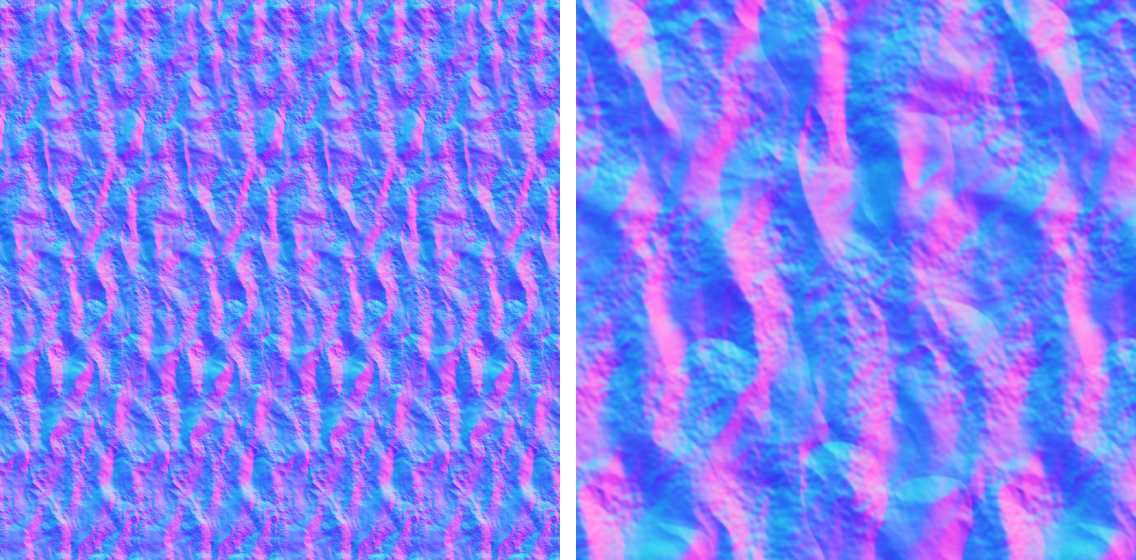
Left, the full canvas; right, a detail of the centre.
Write a Shadertoy shader that draws this texture map.

```glsl
const vec2  TILES         = vec2(4.0, 1.0);     // repeats across and down
const vec2  RIDGE_CELLS   = vec2(4.0, 9.0);     // noise cells per tile
const vec2  STREAK_CELLS  = vec2(7.0, 11.0);
const vec2  LUMP_CELLS    = vec2(9.0, 23.0);
const vec2  CHIP_CELLS    = vec2(14.0, 47.0);
const vec2  FLAKE_CELLS   = vec2(4.0, 10.0);
const vec2  GRAIN_CELLS   = vec2(32.0, 128.0);
const vec2  WARP_AMOUNT   = vec2(0.065, 0.014); // in tile units
const float RIDGE_HEIGHT  = 0.024;              // heights in canvas units
const float STREAK_HEIGHT = 0.0125;
const float LUMP_HEIGHT   = 0.0075;
const float CHIP_HEIGHT   = 0.0045;
const float FLAKE_HEIGHT  = 0.0088;
const float GRAIN_HEIGHT  = 0.0012;
const float FLAKE_WIDTH   = 0.026;
const float FLAKE_TAIL    = 0.080;
const float CREASE_SOFT   = 0.05;
const float SAMPLE_STEP   = 0.0010;
const vec2  SLOPE_GAIN    = vec2(1.25, 0.95);
const float LEAN          = 0.05;
const float SKEW          = 0.28;
const float BLUE_FALLOFF  = 0.08;

vec2 hash22(vec2 p) {
    vec3 q = fract(vec3(p.xyx) * vec3(0.1031, 0.1030, 0.0973));
    q += dot(q, q.yzx + 33.33);
    return fract((q.xx + q.yz) * q.zy);
}

float cornerGradient(vec2 cell, vec2 offset, vec2 period, float seed) {
    vec2 g = hash22(mod(cell, period) + seed) * 2.0 - 1.0;
    return dot(g, offset) * 1.3;
}

// Gradient noise that wraps once per tile; the seed also shifts its grid
float tileNoise(vec2 p, vec2 cells, float seed) {
    vec2 x = (p + seed * vec2(0.0137, 0.0071)) * cells;
    vec2 i = floor(x), f = x - i;
    vec2 w = f * f * f * (f * (f * 6.0 - 15.0) + 10.0);
    vec2 e = vec2(1.0, 0.0);
    float a = cornerGradient(i,        f,        cells, seed);
    float b = cornerGradient(i + e.xy, f - e.xy, cells, seed);
    float c = cornerGradient(i + e.yx, f - e.yx, cells, seed);
    float d = cornerGradient(i + e.xx, f - e.xx, cells, seed);
    return mix(mix(a, b, w.x), mix(c, d, w.x), w.y);
}

// Overlapping flakes with a blunt upper rim and a long lower tail
float flakes(vec2 p) {
    vec2 base = floor(p * FLAKE_CELLS);
    float h = 0.0;
    for (int j = -1; j <= 1; j++)
    for (int i = -1; i <= 1; i++) {
        vec2 cell = base + vec2(i, j);
        vec2 id = mod(cell, FLAKE_CELLS);
        vec2 center = (cell + 0.05 + 0.9 * hash22(id + 71.0)) / FLAKE_CELLS;
        vec2 shape = hash22(id + 113.0);
        vec2 d = (p - center) / TILES;
        d.x += d.y * (shape.x - 0.5) * 0.6;
        d /= vec2(FLAKE_WIDTH, d.y > 0.0 ? FLAKE_WIDTH : FLAKE_TAIL);
        h = max(h, (0.4 + 0.6 * shape.y) * (1.0 - dot(d, d)));
    }
    return h;
}

float barkHeight(vec2 uv) {
    vec2 p = uv * TILES;

    // Meandering grain direction
    vec2 bend = vec2(tileNoise(p, vec2(3.0, 10.0), 11.0),
                     tileNoise(p, vec2(4.0, 13.0), 23.0));
    bend += 0.4 * vec2(tileNoise(p, vec2(8.0, 31.0), 31.0),
                       tileNoise(p, vec2(8.0, 31.0), 37.0));
    vec2 q = p + bend * WARP_AMOUNT;

    // Creased vertical ridges, streaks, lumps and chips
    float ridge = tileNoise(q, RIDGE_CELLS, 5.0);
    float chip = tileNoise(q, CHIP_CELLS, 59.0);
    float h = -RIDGE_HEIGHT * sqrt(ridge * ridge + CREASE_SOFT * CREASE_SOFT);
    h += STREAK_HEIGHT * tileNoise(q, STREAK_CELLS, 17.0);
    h += LUMP_HEIGHT * tileNoise(q, LUMP_CELLS, 43.0);
    h -= CHIP_HEIGHT * sqrt(chip * chip + 0.004);
    h += FLAKE_HEIGHT * flakes(q);

    // Fine grit gathered in patches
    float patchiness = smoothstep(-0.25, 0.25, tileNoise(p, vec2(5.0, 17.0), 83.0));
    float grit = tileNoise(p, GRAIN_CELLS, 97.0)
               + 0.6 * tileNoise(p, GRAIN_CELLS * 2.0, 131.0)
               + 1.5 * tileNoise(p, floor(GRAIN_CELLS * 0.6), 149.0);
    return h + GRAIN_HEIGHT * mix(0.4, 1.15, patchiness) * grit;
}

void mainImage(out vec4 fragColor, in vec2 fragCoord) {
    vec2 uv = fragCoord / iResolution.xy;

    // Surface slope by central differences
    vec2 e = vec2(SAMPLE_STEP, 0.0);
    vec2 slope = vec2(barkHeight(uv - e.xy) - barkHeight(uv + e.xy),
                      barkHeight(uv - e.yx) - barkHeight(uv + e.yx));
    slope *= SLOPE_GAIN / (2.0 * SAMPLE_STEP);

    // Encode the tilt as a colour
    vec2 tilt = slope / sqrt(1.0 + dot(slope, slope));
    float blue = 1.0 - BLUE_FALLOFF * dot(tilt, tilt);
    tilt.y -= LEAN * tilt.x;
    tilt.x += SKEW * (tilt.x * tilt.x - 0.22);
    fragColor = vec4(clamp(vec3(0.5 + 0.5 * tilt, blue), 0.0, 1.0), 1.0);
}
```
